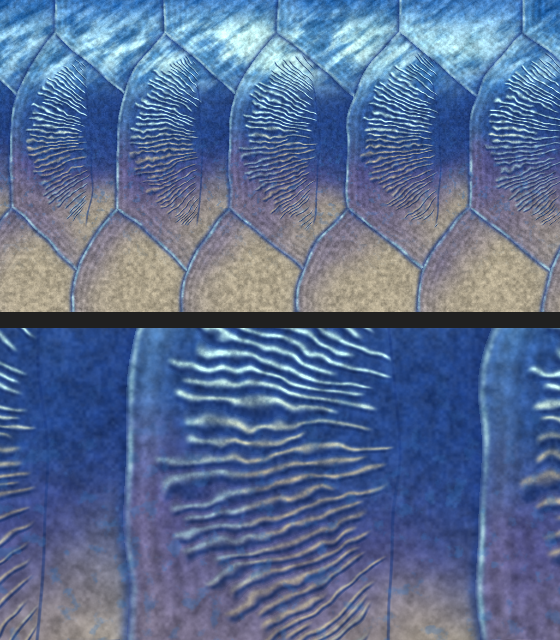
Top: the whole. Bottom: its middle third, enlarged.
Reproduce this texture procedurally as a Shadertoy shader.

```glsl
// Overlapping iridescent fish scales, the middle row engraved with fans of ridges.

// Layout, in canvas heights
const float FIRST_EDGE = 0.033;   // left edge of the first scale
const float COL_WIDTH = 0.334;    // width of the first column
const float COL_GROWTH = 0.0084;  // columns widen to the right
const float ROW_TOP = 0.105;      // apex of the middle row, from the top
const float ROW_HEIGHT = 0.561;
const float ROW_SHIFT = 0.58;     // sideways step per row, in columns
const float APEX = 0.42;          // apex position within a column
const float TIP_SLOPE = 1.75;     // slant of the lower edges

// Ridge fan
const vec2 FAN_FOCUS = vec2(0.76, 0.61);
const vec2 FAN_SIZE = vec2(0.235, 0.29);
const float FAN_DENSITY = 14.0;

const float RIM_WIDTH = 0.0032;
const float SEAM_WIDTH = 0.007;

const vec3 NAVY = vec3(0.12, 0.23, 0.48);
const vec3 DEEP = vec3(0.19, 0.33, 0.57);
const vec3 BLUE = vec3(0.22, 0.45, 0.71);
const vec3 SKY = vec3(0.47, 0.70, 0.85);
const vec3 ICE = vec3(0.76, 0.94, 0.94);
const vec3 VIOLET = vec3(0.33, 0.33, 0.54);
const vec3 MAUVE = vec3(0.47, 0.44, 0.52);
const vec3 TAN = vec3(0.68, 0.64, 0.55);

float hash(vec2 p) {
    vec3 q = fract(vec3(p.xyx) * 0.1031);
    q += dot(q, q.yzx + 33.33);
    return fract((q.x + q.y) * q.z);
}

float noise(vec2 p) {
    vec2 i = floor(p), f = fract(p);
    f = f * f * (3.0 - 2.0 * f);
    return mix(mix(hash(i), hash(i + vec2(1, 0)), f.x),
               mix(hash(i + vec2(0, 1)), hash(i + vec2(1, 1)), f.x), f.y);
}

float fbm(vec2 p) {
    float sum = 0.0, amp = 0.5;
    for (int i = 0; i < 4; i++) {
        sum += amp * noise(p);
        p = mat2(1.6, 1.2, -1.2, 1.6) * p + 7.3;
        amp *= 0.5;
    }
    return sum;
}

float bell(float x, float w) { return exp(-x * x / (w * w)); }

// Ridge crest (x) and shadow (y) at scale position s
vec2 ridgeFan(vec2 s, float id) {
    vec2 p = (FAN_FOCUS - s) * vec2(0.35, ROW_HEIGHT);
    float wobble = (noise(p * vec2(16, 26) + id * 17.0) - 0.5) * 1.1
                 + (noise(p * 70.0 + id * 9.0) - 0.5) * 0.45;
    float q = p.y / (0.13 + 0.78 * max(p.x, 0.0)) * FAN_DENSITY + wobble;
    float k = floor(q), f = fract(q) - 0.5;
    float h = hash(vec2(k + 60.0, id * 7.0 + 31.0));
    float start = mod(k, 2.0) < 0.5 ? 0.025 * h : 0.015 + 0.07 * h;
    float size = 0.94 + 0.09 * hash(vec2(id + 12.0, 5.0));
    float reach = length(p / FAN_SIZE) / size;
    float mask = smoothstep(start, start + 0.012, p.x)
               * (1.0 - smoothstep(0.96 - 0.14 * h, 1.0 - 0.14 * h, reach));
    return mask * vec2(bell(f - 0.14, 0.19), bell(f + 0.22, 0.2));
}

void mainImage(out vec4 fragColor, in vec2 fragCoord) {
    vec2 p = fragCoord / iResolution.y;
    float px = 1.0 / iResolution.y, t = 1.0 - p.y;
    vec2 bend = 0.012 * (vec2(noise(p * 13.0), noise(p * 13.0 + 40.0)) - 0.5);
    vec2 g = p + bend;

    // Column and row coordinates
    float colW = sqrt(COL_WIDTH * COL_WIDTH + 4.0 * COL_GROWTH * (g.x - FIRST_EDGE));
    float u = (colW - COL_WIDTH) / (2.0 * COL_GROWTH);
    float V = (1.0 - g.y - ROW_TOP) / ROW_HEIGHT;
    float row = floor(V), v = V - row;
    float w = u - ROW_SHIFT * row;

    // Curved left edge, slanted lower edge of the row above
    float c = max(0.0, 1.0 - v / 0.55);
    float left = APEX * c * c;
    float slant = APEX + TIP_SLOPE * v + 0.25 * v * (0.36 - v);
    float id = floor(w - left), x = w - id;
    float aspect = colW / ROW_HEIGHT;
    float leftScale = colW / length(vec2(1.0, 2.0 * APEX * c / 0.55 * aspect));
    float slantDist = (x - slant) * colW / length(vec2(1.0, TIP_SLOPE * aspect));
    float rim = (x - left) * leftScale, lap = (1.0 + left - x) * leftScale;
    vec2 s = vec2(x, v);
    if (slantDist > 0.0) {
        rim = slantDist;
        s = vec2(x + ROW_SHIFT - 1.0, v + 1.0);
        id += 1.0;
        row -= 1.0;
    } else {
        lap = min(lap, -slantDist);
    }
    float middle = 1.0 - step(0.5, abs(row));

    // Sheen from blue through violet to tan
    float cloud = fbm(p * 6.0 + id * 3.0), grain = fbm(p * 85.0);
    float streak = fbm(vec2(p.x * 9.0 + p.y * 14.0, p.y * 40.0 - p.x * 30.0));
    float tone = t + (cloud - 0.47) * 0.2;
    vec3 col = mix(BLUE, DEEP, smoothstep(0.2, 0.36, tone));
    col = mix(col, VIOLET, smoothstep(0.4, 0.56, tone));
    col = mix(col, MAUVE, smoothstep(0.52, 0.7, tone));
    float warm = smoothstep(0.62, 0.92, tone + 0.34 * (s.x - 0.45));
    col = mix(col, TAN, warm);
    col = mix(col, VIOLET, 0.6 * smoothstep(0.62, 0.72, t) * exp(-rim / 0.045));

    // Silvery glare on the upper tips and shoulders
    float spread = 0.45 + 0.6 * bell(p.x - 0.85, 0.5);
    float glare = middle > 0.5 ? bell(s.y - 0.13, 0.17) : bell(s.y - 1.1, 0.22) * step(row, -0.5);
    glare *= spread * smoothstep(-0.03, 0.1, t);
    col = mix(col, SKY, clamp(glare * (0.3 + 1.1 * cloud), 0.0, 1.0));
    col = mix(col, ICE, clamp(glare * smoothstep(0.3, 0.6, 0.5 * (cloud + streak)) * 1.15, 0.0, 1.0));
    col += (streak - 0.47) * 0.45 * (1.0 - smoothstep(0.2, 0.36, t));

    // Dark hollow, pale rim band and faint growth rings
    float hollow = middle * smoothstep(0.22, 0.42, s.y) * (1.0 - smoothstep(0.55, 1.0, s.y));
    col = mix(col, NAVY, hollow * 0.55 * smoothstep(0.02, 0.12, rim));
    vec3 bandColor = mix(SKY, mix(MAUVE, TAN, smoothstep(0.55, 0.9, t)), smoothstep(0.3, 0.55, t));
    col = mix(col, bandColor, bell(rim - 0.022, 0.018) * 0.28);
    col *= 1.0 + 0.07 * cos(rim * 330.0 + cloud * 9.0) * bell(rim, 0.09);

    // Engraved fan and the hairline closing it
    vec2 ridge = middle * ridgeFan(s, id);
    vec3 crest = mix(ICE, mix(TAN, SKY, 0.6 * smoothstep(0.4, 0.6, cloud)),
                     smoothstep(0.45, 0.72, s.y));
    col = mix(col, NAVY * 0.85, ridge.y * 0.75);
    col = mix(col, crest, clamp(ridge.x * mix(1.0, 0.72, smoothstep(0.4, 0.9, s.y))
                                * (0.4 + 1.1 * grain), 0.0, 1.0));
    float hair = abs(s.x - 0.77 + 0.35 * (s.y - 0.72) * (s.y - 0.72)) * colW;
    float hairSpan = smoothstep(0.25, 0.32, s.y) * (1.0 - smoothstep(1.05, 1.12, s.y));
    col = mix(col, NAVY, middle * hairSpan * 0.55 * (1.0 - smoothstep(0.0005, 0.0015 + px, hair)));

    // Overlap shadow, dark seam and worn bright rim
    float dusk = bell(t - 0.42, 0.2);
    col = mix(col, NAVY, (0.3 + 0.35 * dusk) * exp(-lap / (0.018 + 0.03 * dusk)) * (1.0 - 0.6 * warm));
    float seam = min(rim, lap);
    col = mix(col, NAVY, 0.6 * bell(seam, SEAM_WIDTH));
    float wear = smoothstep(0.3, 0.6, fbm(p * 28.0));
    vec3 rimColor = mix(SKY, mix(ICE, TAN, 0.35), grain);
    col = mix(col, rimColor, (0.25 + 0.6 * wear) * bell(rim - 0.005, RIM_WIDTH + 0.4 * px));

    // Fine mottling and blue speckle
    col *= 0.74 + 0.56 * grain;
    col = mix(col, BLUE, 0.35 * smoothstep(0.54, 0.72, fbm(p * 70.0 + 11.0)) * bell(t - 0.58, 0.18));
    col += (noise(p * 260.0) - 0.5) * 0.06;
    fragColor = vec4(clamp(col, 0.0, 1.0), 1.0);
}
```
